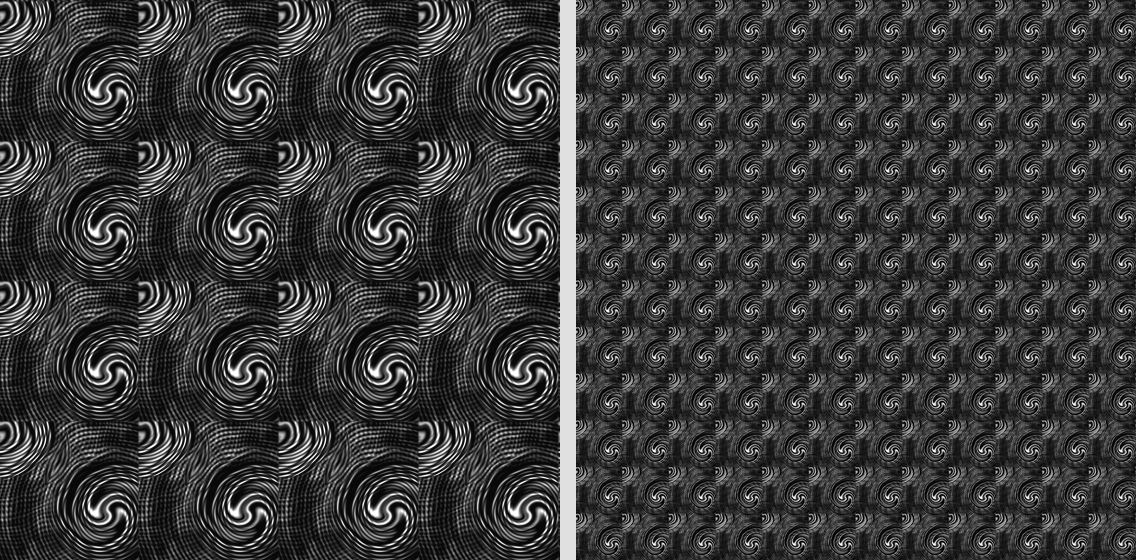
Left: one tile. Right: repeated 3 by 3.
Give the GLSL for this pattern, as a Shadertoy shader.

```glsl
const float REPEATS = 4.0;
const float SEAM_BLEND = 0.02;              // width of the join, in cells
const vec2  MAIN_CENTER = vec2(0.78, 0.34);
const vec2  CORNER_CENTER = vec2(0.02, 0.97);
const vec2  LEAF_CENTER = vec2(0.42, 0.71);
const vec2  LEAF_AXIS = vec2(0.35, 0.937);
const vec2  LEAF_SIZE = vec2(0.07, 0.22);
const float MAIN_RADIUS = 0.5;
const float CORNER_RADIUS = 0.41;
const float TWIST = 14.5;                   // radians per cell of radius
const float ARM_FLATTEN = 0.25;
const float ARM_PERIOD = 0.056;
const float RIM_PERIOD = 0.025;
const float THREAD_PERIOD = 0.03;
const float WOBBLE = 0.03;
const float GAIN = 1.5;
const float CUT = 0.06;                     // tones below this turn black
const float BLACK = 0.03;
const float TAU = 6.2832;

float hash(vec2 p) {
    return fract(sin(dot(p, vec2(127.1, 311.7))) * 43758.5453);
}

float noise(vec2 p) {
    vec2 i = floor(p), f = fract(p);
    f = f * f * (3.0 - 2.0 * f);
    return mix(mix(hash(i), hash(i + vec2(1, 0)), f.x),
               mix(hash(i + vec2(0, 1)), hash(i + vec2(1, 1)), f.x), f.y);
}

float wave(float x) {
    return 0.5 + 0.5 * cos(TAU * x);
}

// Stripes wound clockwise into a two-armed spiral
float spiral(vec2 d, float startAngle) {
    float r = length(d);
    float a = startAngle - TWIST * r;
    vec2 axis = vec2(cos(a), sin(a));
    float u = (d.y * axis.x - d.x * axis.y) / (1.0 + r / ARM_FLATTEN);
    float v = dot(d, axis);
    float arms = pow(wave(u / ARM_PERIOD), 1.5);
    float strands = noise(vec2(u * 62.0, v * 6.0) + startAngle);
    float streaks = noise(vec2(u * 110.0, v * 14.0) - startAngle);
    float rims = wave(r / RIM_PERIOD + 0.6 * noise(d * 9.0));
    float fine = mix(1.0, 0.3 + 0.95 * rims, smoothstep(0.06, 0.2, r));
    float body = 0.7 * arms + 0.35 * streaks * streaks;
    return body * (0.25 + 0.9 * strands) * fine;
}

// Thin threads along a curve, gathered in uneven bundles
float threads(float across, vec2 p) {
    float line = wave(across / THREAD_PERIOD + 1.2 * noise(p * 7.0));
    float bundle = noise(vec2(across * 45.0, p.y * 4.0 - p.x * 3.0));
    return line * (0.15 + 0.85 * bundle);
}

// Threads around both spirals with dark hatching and patches
float background(vec2 p) {
    float rMain = length(p - MAIN_CENTER);
    float rCorner = length(p - CORNER_CENTER);
    float around = threads(rMain, p);
    float crossing = threads(rCorner + 3.0, p + 5.0);
    float hatch = wave((p.x * 0.8 + p.y * 0.6) / RIM_PERIOD);
    float patches = smoothstep(0.1, 0.6, noise(p * 6.0 + 3.0));
    float glints = smoothstep(0.6, 0.95, noise(p * 17.0));
    float tone = 0.52 * around + 0.24 * crossing;
    return tone * (0.65 + 0.35 * hatch) * (0.45 + 0.6 * patches + 0.4 * glints);
}

// Nested pointed outlines; x is the tone, y the coverage
vec2 leaf(vec2 p) {
    vec2 d = p - LEAF_CENTER;
    float along = dot(d, LEAF_AXIS) / LEAF_SIZE.y;
    float across = dot(d, vec2(LEAF_AXIS.y, -LEAF_AXIS.x)) / LEAF_SIZE.x;
    float e = abs(across + 0.25 * along * along) + along * along;
    float grain = noise(vec2(across * 6.0, along * 4.0));
    float tone = (0.2 + 0.8 * wave(e * 2.5 + 0.4)) * (0.1 + 0.5 * grain);
    return vec2(tone, 0.85 * smoothstep(1.2, 0.8, e));
}

float cellTone(vec2 p) {
    p += WOBBLE * (vec2(noise(p * 6.0), noise(p * 6.0 + 17.0)) - 0.5);
    vec2 dMain = p - MAIN_CENTER, dCorner = p - CORNER_CENTER;
    float rMain = length(dMain), rCorner = length(dCorner);

    vec2 blade = leaf(p);
    float tone = mix(background(p), blade.x, blade.y);
    float mainTone = spiral(dMain, 2.4) * mix(0.8, 1.0, smoothstep(0.4, 0.15, rMain));
    tone = mix(tone, mainTone, smoothstep(MAIN_RADIUS, MAIN_RADIUS - 0.17, rMain));
    float cornerTone = spiral(dCorner, 0.6) * 1.1;
    tone = mix(tone, cornerTone, smoothstep(CORNER_RADIUS, CORNER_RADIUS - 0.05, rCorner));
    return clamp(BLACK + GAIN * max(tone - CUT, 0.0), 0.0, 1.0);
}

// Fades each cell's far edges into its near edges so that it wraps
float wrappedTone(vec2 p) {
    vec2 fade = smoothstep(1.0 - SEAM_BLEND, 1.0, p);
    float sum = 0.0;
    for (int j = 0; j < 2; j++)
    for (int i = 0; i < 2; i++) {
        vec2 side = vec2(i, j);
        vec2 w = mix(1.0 - fade, fade, side);
        if (w.x * w.y > 0.0) sum += w.x * w.y * cellTone(p - side);
    }
    return sum;
}

void mainImage(out vec4 fragColor, in vec2 fragCoord) {
    // Four samples per pixel smooth the thin lines
    float tone = 0.0;
    for (int j = 0; j < 2; j++)
    for (int i = 0; i < 2; i++) {
        vec2 uv = (fragCoord + 0.5 * vec2(i, j) - 0.25) / iResolution.xy;
        tone += 0.25 * wrappedTone(fract(uv * REPEATS));
    }
    fragColor = vec4(vec3(tone), 1.0);
}
```
